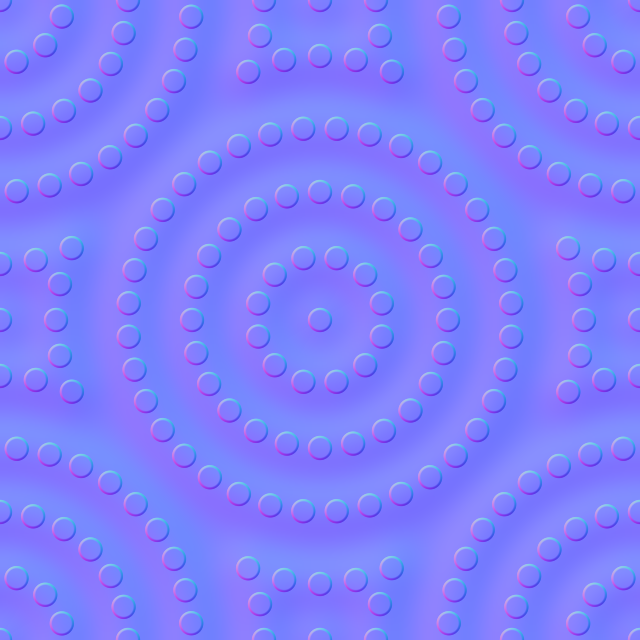
This texture map is drawn by a WebGL 1 fragment shader. Its source:

```glsl
precision highp float;

uniform vec2 u_resolution;

const float TAU = 6.2831853;
const float STUD_RADIUS = 0.0192;
const float GLOW_WIDTH = 0.032;

// Nearest copy of a point on the unit lattice.
vec2 wrapTile(vec2 p) {
  return fract(p + 0.5) - 0.5;
}

// Outward slope of one stud: a soft mound and a crisp bevel.
vec2 studSlope(vec2 d, float moundHeight, float bevelHeight) {
  float r = length(d);
  vec2 mound = d / GLOW_WIDTH * exp(-0.5 * dot(d, d) / (GLOW_WIDTH * GLOW_WIDTH));
  float bevel = smoothstep(STUD_RADIUS * 0.74, STUD_RADIUS * 0.92, r)
              * (1.0 - smoothstep(STUD_RADIUS * 0.94, STUD_RADIUS * 1.04, r));
  return moundHeight * mound + bevelHeight * bevel * d / max(r, 0.0001);
}

vec2 stud(vec2 d) {
  return studSlope(d, 0.16, 0.68);
}

// Studs evenly spaced on a circle; only nearby neighbours contribute.
vec2 ringSlope(vec2 p, float radius, float count, float phase) {
  float stepAngle = TAU / count;
  float angle = atan(p.y, p.x + 0.000001);
  float nearest = floor(angle / stepAngle - phase + 0.5);
  vec2 slope = vec2(0.0);
  for (int i = -2; i <= 2; i++) {
    float a = (nearest + float(i) + phase) * stepAngle;
    slope += stud(p - radius * vec2(cos(a), sin(a)));
  }
  return slope;
}

// Three concentric rings around a central stud.
vec2 rosetteSlope(vec2 p) {
  vec2 slope = stud(p);
  for (int i = 1; i <= 3; i++) {
    float ring = float(i);
    slope += ringSlope(p, 0.1 * ring, 12.0 * ring, 0.5 * mod(ring, 2.0));
  }
  return slope;
}

// Four inward-curving sides filling the gap between rosettes.
vec2 starSlope(vec2 p) {
  vec2 slope = stud(p);
  vec2 axis = vec2(1.0, 0.0);
  for (int side = 0; side < 4; side++) {
    vec2 across = vec2(-axis.y, axis.x);
    for (int j = -2; j < 2; j++) {
      float t = float(j);
      vec2 center = axis * (0.0875 + 0.0062 * t * t) + across * 0.056 * t;
      slope += stud(p - center);
    }
    axis = across;
  }
  return slope;
}

void main() {
  vec2 uv = gl_FragCoord.xy / u_resolution;

  // Interleaved rosettes and gap fillers.
  vec2 slope = rosetteSlope(wrapTile(uv - 0.5));
  slope += rosetteSlope(wrapTile(uv));
  slope += starSlope(wrapTile(uv - vec2(0.5, 0.0)));
  slope += starSlope(wrapTile(uv - vec2(0.0, 0.5)));

  // Tangent-space normal with a mirrored horizontal axis.
  vec3 normal = normalize(vec3(-slope.x, slope.y, 1.0));
  gl_FragColor = vec4(normal * 0.5 + 0.5, 1.0);
}
```
